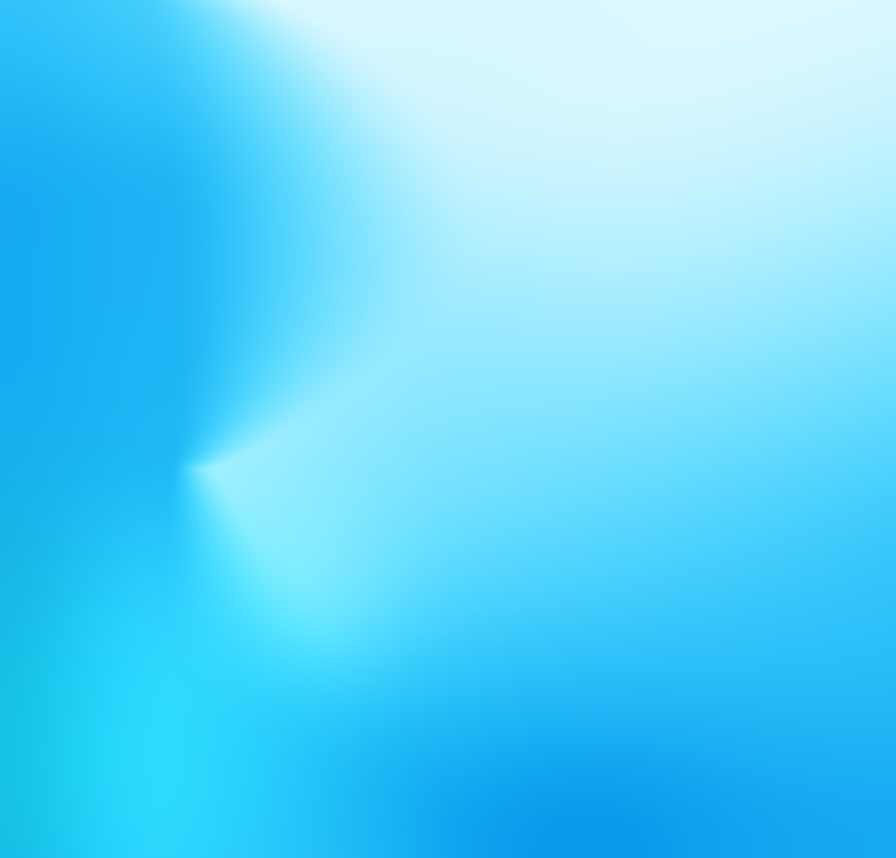
This background is drawn by a Shadertoy shader. Its source:

```glsl
const float PI = 3.14159;
const float PINCH_HEIGHT = 0.455;

// Soft round spot, 1 at its centre
float glow(vec2 p, vec2 centre, float radius) {
    vec2 d = (p - centre) / radius;
    return exp(-dot(d, d));
}

// 1 below low, fading to 0 above high
float fadeOut(float low, float high, float x) {
    return 1.0 - smoothstep(low, high, x);
}

// Pale light falling off along a slanted axis
float lightTone(vec2 p) {
    float tilt = 0.36 * smoothstep(0.1, 0.45, p.y);
    float height = p.y - tilt * (p.x - 0.65);
    float tone = 0.09 + 0.77 * smoothstep(0.02, 0.92, height);
    tone -= 0.13 * glow(p, vec2(0.44, 0.66), 0.21);
    tone += 0.11 * glow(p, vec2(0.35, 0.30), 0.10);
    tone -= 0.055 * glow(p, vec2(0.65, 0.0), 0.18);
    return tone;
}

// Deep blue side, lifted at the top and along the lower inner edge
float deepTone(vec2 p) {
    float inner = smoothstep(0.0, 0.2, p.x);
    float top = smoothstep(0.75, 1.05, p.y);
    float bottom = fadeOut(0.25, 0.5, p.y);
    return 0.09 + 0.03 * inner + top * (0.11 + 0.05 * inner) + 0.06 * inner * bottom;
}

// Curved border that narrows to a sharp pinch
float borderMask(vec2 p, float pinchHeight) {
    float rise = clamp((p.y - pinchHeight) / (1.0 - pinchHeight), 0.0, 1.0);
    float drop = max(pinchHeight - p.y, 0.0);
    float bulge = pow(max(sin(PI * rise), 0.0), 0.8);
    float middle = 0.215 + 0.14 * bulge + 0.02 * rise + 0.3 * drop;
    float spread = 0.025 + 0.13 * bulge + 0.06 * rise + 0.4 * drop;
    return smoothstep(middle - spread, middle + spread, p.x);
}

// Tone ramp from deep azure to icy white
vec3 iceRamp(float tone) {
    float green = 1.0 - 0.2 * (1.0 - tone) - 0.27 * exp(-6.5 * tone);
    float blue = 1.0 - 0.11 * exp(-8.0 * tone);
    return vec3(tone, green, blue);
}

// Turquoise tint in the lower left corner
vec3 turquoiseShift(vec2 p) {
    float tint = glow(p, vec2(0.12, 0.12), 0.28);
    float edge = fadeOut(0.0, 0.16, p.x) * fadeOut(0.3, 0.6, p.y);
    return vec3(0.0, 0.11 * tint, 0.025 * tint - 0.06 * edge);
}

void mainImage(out vec4 fragColor, in vec2 fragCoord) {
    vec2 p = fragCoord / iResolution.xy;
    float tone = mix(deepTone(p), lightTone(p), borderMask(p, PINCH_HEIGHT));
    vec3 color = iceRamp(tone) + turquoiseShift(p);
    fragColor = vec4(clamp(color, 0.0, 1.0), 1.0);
}
```
